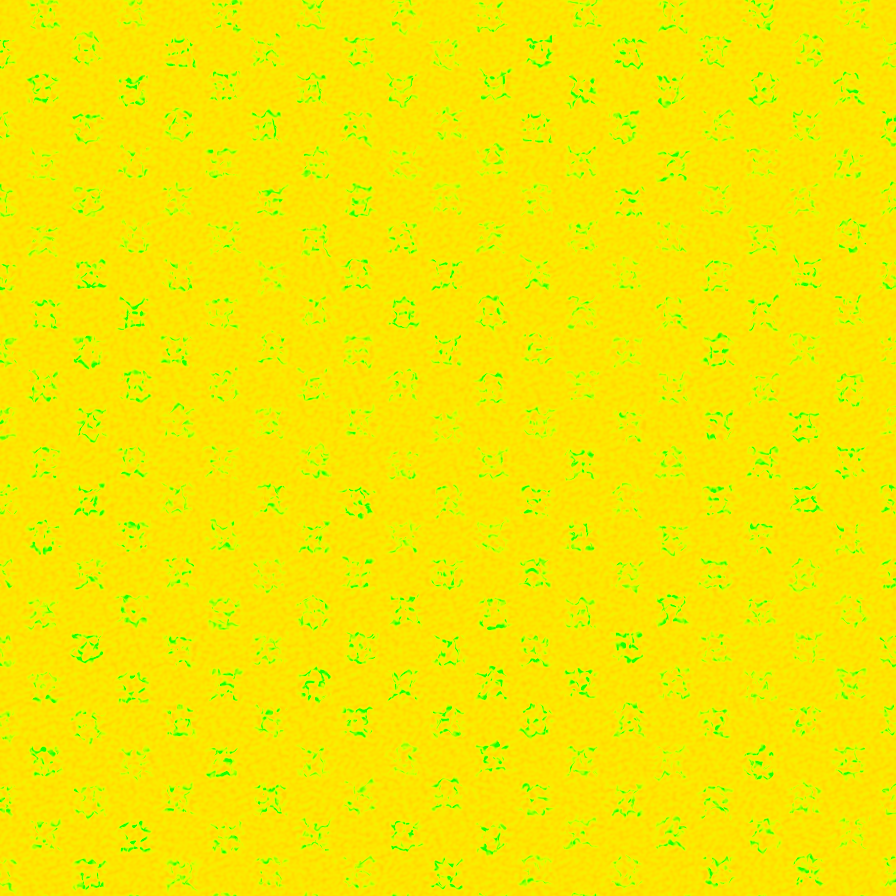
Give the GLSL for this pattern, as a WebGL 1 fragment shader.

```glsl
precision highp float;
// Yellow field scattered with small green ink motifs: two staggered lattices of 10 by 12.
// Each motif is three wavy, broken strokes joined by slanted ties, warped by gradient noise.
// Stroke strength and fine grain add up to one tone, which a yellow-to-green ramp colours.
uniform vec2 u_resolution;

float hash(vec2 p) {
  return fract(sin(dot(p, vec2(127.1, 311.7))) * 43758.547);
}

vec2 gradient(vec2 cell) {
  float angle = 6.2832 * hash(cell);
  return vec2(cos(angle), sin(angle));
}

float noise(vec2 p) {
  vec2 i = floor(p), f = fract(p);
  vec2 w = f * f * f * (f * (f * 6.0 - 15.0) + 10.0);
  vec2 e = vec2(1.0, 0.0);
  float low = mix(dot(gradient(i), f), dot(gradient(i + e), f - e), w.x);
  float high = mix(dot(gradient(i + e.yx), f - e.yx), dot(gradient(i + 1.0), f - 1.0), w.x);
  return mix(low, high, w.y);
}

// Soft line profile: 1 on the centre line, fading over the given width
float line(float distance, float width) {
  float r = distance / width;
  return exp(-r * r);
}

// Ink of one motif; p spans about -1 to 1, seed varies its shape
float motif(vec2 p, float seed) {
  vec2 shift = vec2(seed * 91.0, seed * 57.0);
  p += 0.24 * vec2(noise(p * 2.3 + shift), noise(p * 2.3 + shift + 31.0));
  float ink = 0.0;

  // Three wavy strokes, the middle one broken into beads
  for (int k = 0; k < 3; k++) {
    float row = float(k) - 1.0;
    vec2 track = vec2(p.x, 7.3 * row) + shift;
    float bend = (hash(vec2(seed * 40.0, row)) - 0.5) * 0.4 * cos(3.4 * p.x);
    float y = 0.62 * row + bend + 0.3 * noise(track * vec2(2.6, 1.0));
    float beads = noise(track * vec2(4.2, 1.0) + 13.0);
    float middle = 1.0 - abs(row);
    float present = smoothstep(-0.3, 0.15, beads + 0.12 - 0.2 * middle);
    float ends = 1.0 - smoothstep(0.65, 1.0, abs(p.x) + 0.2 * middle);
    ink = max(ink, line(p.y - y, 0.105 + 0.1 * beads) * present * ends);
  }

  // Slanted ties between the strokes
  float slant = (hash(vec2(seed * 70.0, 5.0)) - 0.5) * 1.1;
  float tie = line(abs(p.x) - 0.42 - slant * p.y, 0.1);
  tie *= smoothstep(-0.1, 0.3, noise(p * 2.6 + shift + 71.0));
  return max(ink, tie * (1.0 - smoothstep(0.5, 0.85, abs(p.y))));
}

void main() {
  vec2 uv = gl_FragCoord.xy / u_resolution;

  // Fine grain, slightly stretched along a diagonal
  vec2 slope = vec2(uv.x + 0.4 * uv.y, uv.y - 0.4 * uv.x);
  float grain = noise(slope * vec2(145.0, 185.0));
  float tone = 0.22 + 0.32 * grain + 0.12 * noise(uv * 245.0 + 9.0);

  // Patchy wear across the field
  float wear = 0.88 + 0.5 * noise(uv * vec2(5.0, 6.0) + 4.0);

  for (int k = 0; k < 2; k++) {
    float lattice = float(k);
    vec2 grid = uv * vec2(10.0, 12.0) - vec2(0.5, 0.5) * lattice - vec2(0.0, 0.31);
    vec2 cell = floor(grid);
    float seed = hash(cell + 37.0 * lattice);
    vec2 jitter = vec2(hash(cell + 3.7 + lattice), hash(cell + 8.1 + lattice)) - 0.5;
    vec2 p = 48.0 * (fract(grid) - 0.5) / vec2(10.0, 12.0) - 0.3 * jitter;

    // Worm-like pale halo around each motif
    float halo = 1.0 - smoothstep(0.65, 1.45, length(p * vec2(0.95, 1.1)));
    float worms = noise(p * vec2(3.2, 4.4) + seed * 83.0);
    float strength = clamp(wear * (0.8 + 0.4 * hash(vec2(seed * 50.0, 2.0))), 0.35, 1.1);
    tone += halo * (0.42 * worms + 0.02);
    tone += motif(p, seed) * strength * 0.72;
  }

  // Ramp from warm yellow through lime to green
  tone = clamp(tone, 0.0, 1.0);
  float red = 1.0 - 0.9 * pow(tone, 3.2);
  float green = min(1.0, 0.84 + 0.27 * tone);
  gl_FragColor = vec4(red, green, 0.0, 1.0);
}
```
